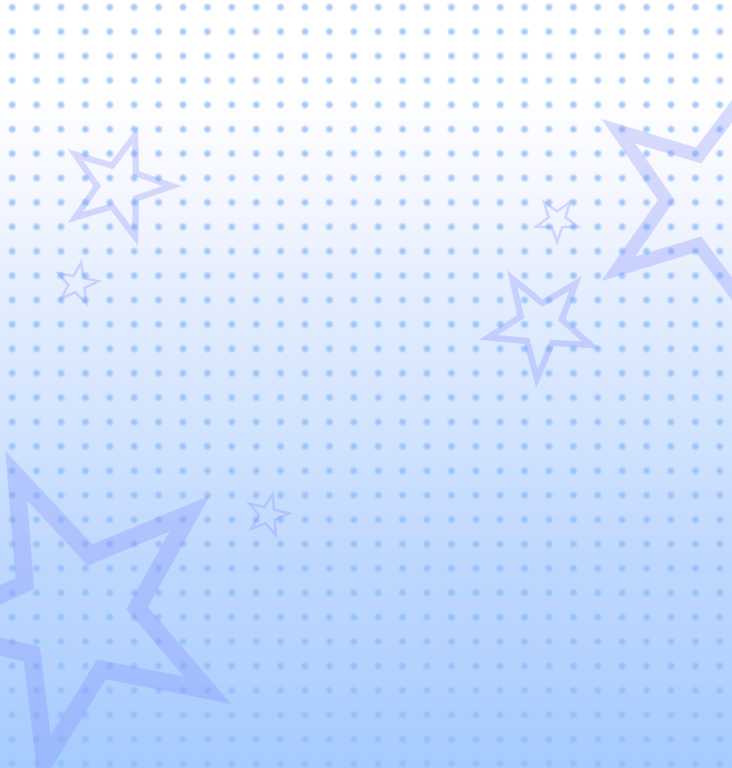
This background is drawn by a WebGL 2 fragment shader. Its source:

```glsl
#version 300 es
precision highp float;

#define DOT_SPACING 0.03177
#define DOT_RADIUS 0.0068
#define DOT_STRENGTH 0.8
#define STAR_NOTCH 0.4
#define STAR_STROKE 0.1
#define STAR_STRENGTH 0.3
#define DOT_COLOR vec3(0.55, 0.74, 0.98)
#define STAR_COLOR vec3(0.50, 0.55, 0.98)

uniform vec2 u_resolution;
out vec4 fragColor;

const float SECTOR = 6.2831853 / 5.0;

// Center, tip radius and rotation of each star, in canvas heights
const vec4 STARS[7] = vec4[7](
    vec4(0.1003, 0.2005, 0.2320, 0.728),
    vec4(0.1544, 0.7578, 0.0820, 0.0),
    vec4(0.9284, 0.7396, 0.1797, 0.0),
    vec4(0.7042, 0.5773, 0.0827, 0.869),
    vec4(0.7253, 0.7135, 0.0339, 0.942),
    vec4(0.1003, 0.6305, 0.0332, 0.12),
    vec4(0.3484, 0.3294, 0.0328, 0.07));

// Vertical gradient from blue at the bottom to white
vec3 skyColor(float y) {
    vec3 c = mix(vec3(0.645, 0.795, 0.995), vec3(0.74, 0.84, 0.995), smoothstep(-0.05, 0.27, y));
    c = mix(c, vec3(0.82, 0.89, 0.995), clamp((y - 0.255) / 0.18, 0.0, 1.0));
    c = mix(c, vec3(0.89, 0.93, 0.995), clamp((y - 0.435) / 0.18, 0.0, 1.0));
    c = mix(c, vec3(0.965, 0.97, 1.0), clamp((y - 0.615) / 0.14, 0.0, 1.0));
    return mix(c, vec3(1.0), clamp((y - 0.755) / 0.13, 0.0, 1.0));
}

// Soft dots on a square grid anchored at the top left
float dotGrid(vec2 p) {
    vec2 first = vec2(0.0159, 0.0094);
    vec2 cell = fract((vec2(p.x, 1.0 - p.y) - first) / DOT_SPACING + 0.5) - 0.5;
    return 1.0 - smoothstep(0.2 * DOT_RADIUS, DOT_RADIUS, length(cell) * DOT_SPACING);
}

// Mitred distance to a five-pointed star, negative inside
float starDistance(vec2 p, float radius, float rotation) {
    float angle = mod(atan(p.y, p.x) - rotation + 0.5 * SECTOR, SECTOR) - 0.5 * SECTOR;
    vec2 q = length(p) * vec2(cos(angle), abs(sin(angle)));
    vec2 tip = vec2(radius, 0.0);
    vec2 notch = STAR_NOTCH * radius * vec2(cos(0.5 * SECTOR), sin(0.5 * SECTOR));
    vec2 edge = notch - tip;
    return dot(q - tip, normalize(vec2(edge.y, -edge.x)));
}

void main() {
    vec2 p = gl_FragCoord.xy / u_resolution.y;
    float pixel = 1.0 / u_resolution.y;

    vec3 color = mix(skyColor(p.y), DOT_COLOR, DOT_STRENGTH * dotGrid(p));

    // Outline bands lying inside each star edge
    float outline = 0.0;
    for (int i = 0; i < 7; i++) {
        vec4 star = STARS[i];
        float d = starDistance(p - star.xy, star.z, star.w);
        float halfWidth = 0.5 * STAR_STROKE * star.z;
        float band = abs(d + halfWidth) - halfWidth;
        outline = max(outline, clamp(0.5 - band / pixel, 0.0, 1.0));
    }
    color = mix(color, STAR_COLOR, STAR_STRENGTH * outline);

    fragColor = vec4(color, 1.0);
}
```
